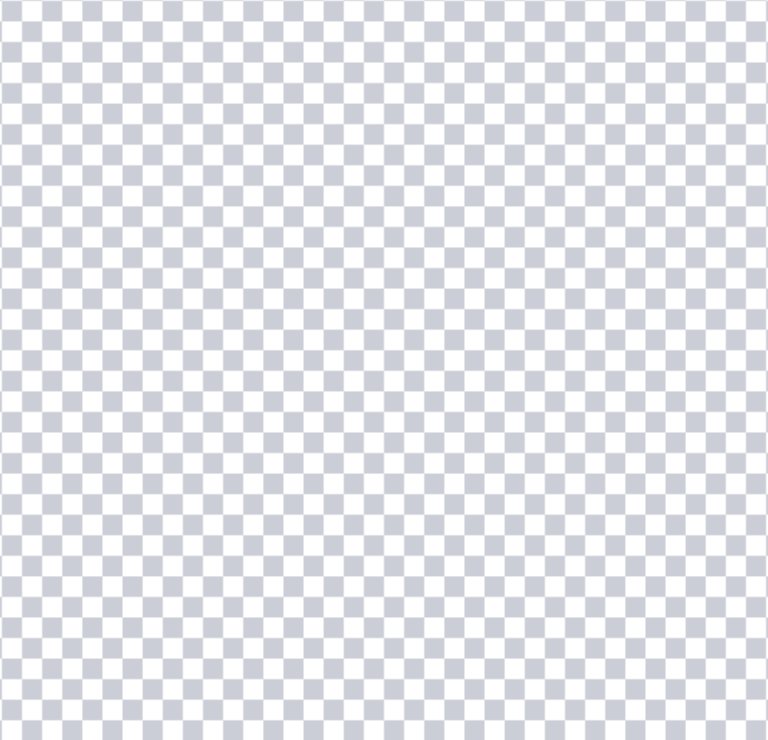
A Shadertoy shader for this pattern:

```glsl
// Checkerboard of cool grey and white cells with slightly soft edges.
// A signed triangle wave per axis is sharpened into a square wave; the
// product of the two waves is positive on grey cells, negative on white.

// Square wave of period two cells, with a ramp of the given half width.
vec2 softSquareWave(vec2 cell, vec2 halfWidth) {
    vec2 edgeDistance = abs(mod(cell - 0.5, 2.0) - 1.0) - 0.5;
    return clamp(edgeDistance / halfWidth, -1.0, 1.0);
}

void mainImage(out vec4 fragColor, in vec2 fragCoord) {
    // Cell coordinates, counted from the upper left corner
    vec2 uv = fragCoord / iResolution.xy;
    vec2 cellCount = vec2(38.19, 36.0);
    vec2 cell = vec2(uv.x, 1.0 - uv.y) * cellCount - vec2(0.095, 0.04);

    // Soft edges, never narrower than one pixel
    vec2 halfWidth = max(vec2(0.045), 0.5 * cellCount / iResolution.xy);
    vec2 wave = softSquareWave(cell, halfWidth);
    float greyAmount = 0.5 + 0.5 * wave.x * wave.y;

    vec3 coolGrey = vec3(0.798, 0.808, 0.838);
    fragColor = vec4(mix(vec3(1.0), coolGrey, greyAmount), 1.0);
}
```
